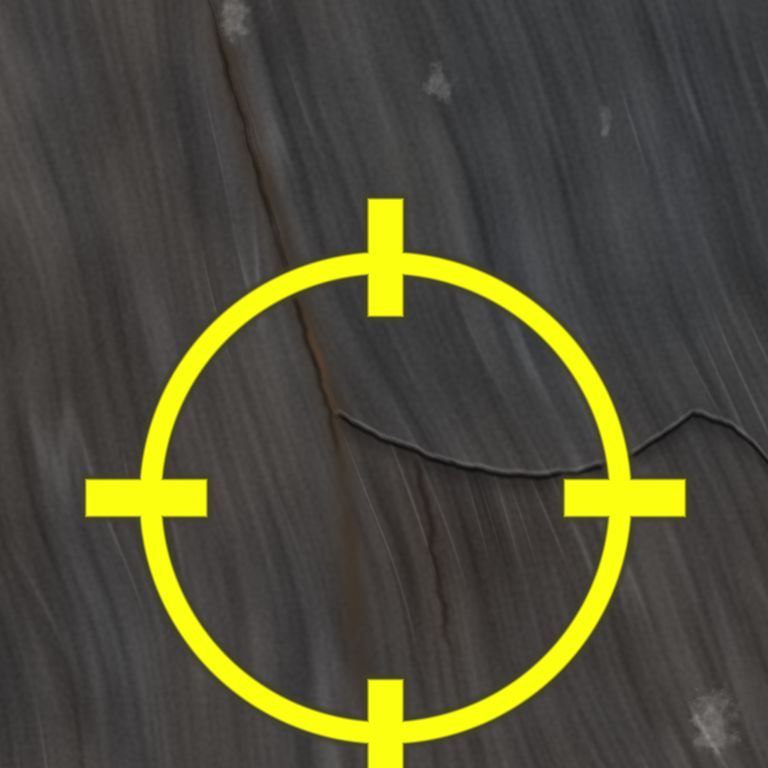
Reproduce this texture procedurally as a three.js fragment shader.

```glsl
// Dark streaked rock face split by two cracks, under a yellow ring with four ticks.
// Sheared gradient noise forms the grain, curves of x and y place the cracks,
// and distance functions draw the ring and its ticks with a thin olive fringe.
varying vec2 vUv;

vec2 hashGradient(vec2 cell) {
  vec2 h = vec2(dot(cell, vec2(127.1, 311.7)), dot(cell, vec2(269.5, 183.3)));
  return fract(sin(h) * 43758.5) * 2.0 - 1.0;
}

float gradientNoise(vec2 p) {
  vec2 i = floor(p), f = fract(p);
  vec2 u = f * f * f * (f * (f * 6.0 - 15.0) + 10.0);
  float a = dot(hashGradient(i), f);
  float b = dot(hashGradient(i + vec2(1.0, 0.0)), f - vec2(1.0, 0.0));
  float c = dot(hashGradient(i + vec2(0.0, 1.0)), f - vec2(0.0, 1.0));
  float d = dot(hashGradient(i + 1.0), f - 1.0);
  return mix(mix(a, b, u.x), mix(c, d, u.x), u.y);
}

float fractalNoise(vec2 p) {
  float sum = 0.0, amplitude = 0.5;
  for (int i = 0; i < 4; i++) {
    sum += amplitude * gradientNoise(p);
    p = p * 2.03 + 7.1;
    amplitude *= 0.5;
  }
  return sum;
}

float boxDistance(vec2 p, vec2 halfSize) {
  vec2 d = abs(p) - halfSize;
  return length(max(d, 0.0)) + min(max(d.x, d.y), 0.0);
}

float line(float d, float width) {
  return exp(-d * d / (width * width));
}

// Ragged pale chip of the given size
float chip(vec2 p, vec2 center, vec2 size) {
  float edge = length((p - center) / size) + 1.6 * fractalNoise(p * 45.0);
  return 1.0 - smoothstep(0.4, 1.1, edge);
}

float mainCrackX(float y) {
  return 0.443 - 0.298 * max(y - 0.427, 0.0) + 0.08 * max(0.427 - y, 0.0);
}

float sideCrackY(float x) {
  float dx = x - 0.703;
  float rise = 0.383 + (dx < 0.0 ? 1.16 : 2.0) * dx * dx;
  float fall = max(x - 0.9, 0.0);
  return min(rise, 0.462 - 6.0 * fall * fall);
}

vec3 rock(vec2 p) {
  float wiggle = 0.012 * fractalNoise(vec2(p.y * 22.0, 3.0));
  float across = p.x - mainCrackX(p.y) - wiggle;
  float rightSide = smoothstep(-0.01, 0.01, across);
  float below = sideCrackY(p.x) + 0.012 * fractalNoise(vec2(p.x * 25.0, 9.0)) - p.y;
  float underCrack = smoothstep(-0.004, 0.006, below) * rightSide;

  // Grain leans further on the right and fans out slowly
  float lean = mix(0.23, 0.4, rightSide) - 0.18 * underCrack * smoothstep(0.75, 0.5, p.x);
  float s = p.x + lean * p.y + 0.06 * gradientNoise(p * 2.4);
  float broad = gradientNoise(vec2(s * 13.0, p.y * 1.6));
  float medium = gradientNoise(vec2(s * 36.0, p.y * 2.7 + 4.0));
  float fine = gradientNoise(vec2(s * 95.0, p.y * 5.0));
  float ridge = line(gradientNoise(vec2(s * 19.0 + 5.0, p.y * 1.3)), 0.035);
  float ridgeFade = smoothstep(-0.1, 0.3, gradientNoise(p * 5.0 + 2.0));

  vec3 color = mix(vec3(0.262, 0.251, 0.245), vec3(0.245, 0.25, 0.257),
                   smoothstep(0.25, 0.7, p.x) * smoothstep(0.3, 0.7, p.y));
  float light = 0.07 * broad + 0.07 * medium + 0.055 * fine
              + 0.05 * fractalNoise(p * 9.0) + 0.03 * gradientNoise(p * 130.0);
  color += light + 0.07 * ridge * ridgeFade;
  color += vec3(0.025, 0.015, 0.0) * gradientNoise(vec2(s * 9.0, p.y * 3.0) + 8.0);
  color -= vec3(0.035, 0.043, 0.045) * underCrack * line(p.x - 0.57, 0.2) * line(p.y - 0.3, 0.2);

  // Main crack: rusty band with a dark broken core
  float reach = smoothstep(0.03, 0.12, p.y) * smoothstep(1.02, 0.92, p.y);
  float patchy = 0.65 + fractalNoise(p * vec2(40.0, 15.0));
  color = mix(color, vec3(0.25, 0.205, 0.16), reach * patchy * line(across, 0.018));
  color *= 1.0 - 0.55 * reach * patchy * line(across + 0.004, 0.0045)
               * smoothstep(0.35, 0.5, p.y);
  color += vec3(0.12, 0.065, 0.02) * patchy * line(across - 0.003, 0.006) * line(p.y - 0.52, 0.06);

  // Side crack: pale lip above a dark line and soft shadow
  float started = smoothstep(0.43, 0.45, p.x);
  color += 0.15 * started * line(below + 0.003, 0.003) * (0.65 + fractalNoise(p * 35.0));
  color *= 1.0 - 0.6 * started * line(below - 0.004, 0.0035);
  color *= 1.0 - 0.2 * started * line(below - 0.012, 0.014);

  // Thin reddish branch hanging from the side crack
  float branch = p.x - 0.542 - 0.18 * (0.407 - p.y) - 0.025 * fractalNoise(vec2(p.y * 20.0, 1.0));
  float branchSpan = smoothstep(0.13, 0.2, p.y) * smoothstep(0.41, 0.39, p.y);
  color = mix(color, vec3(0.14, 0.105, 0.1), 0.65 * branchSpan * line(branch, 0.005));

  float chips = chip(p, vec2(0.305, 0.975), vec2(0.02, 0.035))
              + chip(p, vec2(0.57, 0.888), vec2(0.022, 0.025))
              + 0.6 * chip(p, vec2(0.788, 0.845), vec2(0.009, 0.024))
              + chip(p, vec2(0.93, 0.06), vec2(0.032, 0.05));
  return color + chips * (0.13 + 0.25 * fractalNoise(p * 60.0));
}

void main() {
  vec2 q = abs(vUv - vec2(0.502, 0.3516));
  float ring = abs(length(q) - 0.306) - 0.0142;
  float sideTicks = boxDistance(q - vec2(0.3115, 0.0), vec2(0.0788, 0.0241));
  float endTicks = boxDistance(q - vec2(0.0, 0.313), vec2(0.0228, 0.0765));
  float mark = min(ring, min(sideTicks, endTicks));

  vec3 color = rock(vUv);
  color = mix(color, vec3(0.26, 0.25, 0.15), 0.75 * (1.0 - smoothstep(0.003, 0.011, mark)));
  color = mix(color, vec3(0.99, 1.0, 0.06), 1.0 - smoothstep(-0.0025, 0.0025, mark));
  gl_FragColor = vec4(clamp(color, 0.0, 1.0), 1.0);
}
```
